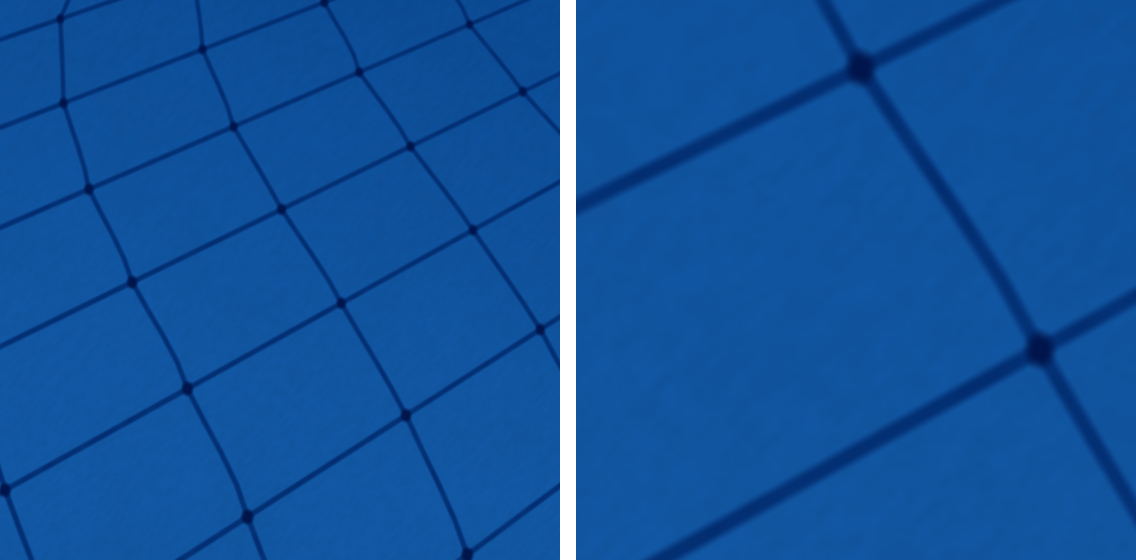
Left: the whole. Right: its middle third, enlarged.
Reproduce this pattern procedurally as a three.js fragment shader.

```glsl
// A dark knotted net hanging in front of a blue plaster wall, seen at a slant.
// Knots are a grid bent by a cubic sag and divided by perspective depth;
// strands are distances to the segments and slack curves between knots.
varying vec2 vUv;

const vec3 WALL_DIM = vec3(0.043, 0.292, 0.580);
const vec3 WALL_LIT = vec3(0.068, 0.338, 0.633);
const vec3 CORD = vec3(0.008, 0.175, 0.440);
const vec3 KNOT = vec3(0.000, 0.070, 0.280);
const float CORD_RADIUS = 0.0044;
const float KNOT_RADIUS = 0.0092;
const float SOFTNESS = 0.0032;
const int WARP_STEPS = 4;

float hash(vec2 p) {
  vec3 q = fract(p.xyx * vec3(0.1031, 0.1030, 0.0973));
  q += dot(q, q.yzx + 33.33);
  return fract((q.x + q.y) * q.z);
}

float noise(vec2 p) {
  vec2 cell = floor(p);
  vec2 f = fract(p);
  f = f * f * (3.0 - 2.0 * f);
  float low = mix(hash(cell), hash(cell + vec2(1.0, 0.0)), f.x);
  float high = mix(hash(cell + vec2(0.0, 1.0)), hash(cell + 1.0), f.x);
  return mix(low, high, f.y);
}

// Perspective divisor: grows toward the far upper right.
float depthAt(vec2 grid) {
  return 1.0 + dot(grid, vec2(0.0795, -0.06));
}

// Canvas position of a knot; grid.x counts columns, grid.y rows downward.
vec2 knotAt(vec2 grid) {
  float k = grid.y;
  float drift = k * (0.0898 + k * (0.0055 - 0.00254 * k));
  float drop = k * (0.176 + k * (0.0013 + 0.00143 * k));
  vec2 plane = vec2(0.288 * grid.x + drift, 0.1405 * grid.x - drop);
  return vec2(0.236, 0.496) + plane / depthAt(grid);
}

float segmentDistance(vec2 p, vec2 a, vec2 b) {
  vec2 ab = b - a;
  float t = clamp(dot(p - a, ab) / dot(ab, ab), 0.0, 1.0);
  return length(p - a - ab * t);
}

// Sideways slack swells toward the lower end of a warp strand.
vec2 slackPoint(vec2 a, vec2 b, float slack, float t) {
  return mix(a, b, t) + vec2(slack * t * t * (1.0 - t), 0.0);
}

float warpDistance(vec2 p, vec2 a, vec2 b, float slack) {
  float nearest = 1.0;
  vec2 previous = a;
  for (int s = 1; s <= WARP_STEPS; s++) {
    vec2 next = slackPoint(a, b, slack, float(s) / float(WARP_STEPS));
    nearest = min(nearest, segmentDistance(p, previous, next));
    previous = next;
  }
  return nearest;
}

float coverage(float dist, float radius, float softness) {
  return 1.0 - smoothstep(radius - softness, radius + softness, dist);
}

// Painted plaster: a slanted light falloff, faint blotches and diagonal grain.
vec3 wallColour(vec2 p) {
  float light = smoothstep(-0.15, 0.95, 1.12 - p.y - 0.22 * (p.x - 0.5));
  vec2 slanted = vec2(p.x + p.y, p.y - p.x);
  float blotch = noise(p * 9.0) - 0.5;
  float grain = noise(slanted * vec2(45.0, 110.0)) - 0.5;
  float speck = noise(p * 190.0) - 0.5;
  vec3 wall = mix(WALL_DIM, WALL_LIT, light);
  return wall * (1.0 + 0.02 * blotch + 0.035 * grain + 0.02 * speck);
}

void main() {
  vec2 p = vUv;
  float cord = 0.0;
  float knot = 0.0;

  for (int i = -2; i <= 3; i++) {
    for (int k = -4; k <= 3; k++) {
      vec2 grid = vec2(float(i), float(k));
      vec2 here = knotAt(grid);
      vec2 right = knotAt(grid + vec2(1.0, 0.0));
      vec2 below = knotAt(grid + vec2(0.0, 1.0));
      float scale = 1.0 / depthAt(grid);
      float variation = hash(grid + 17.0);

      float weft = segmentDistance(p, here, right);
      float warp = warpDistance(p, here, below, 0.06 * variation);
      float radius = CORD_RADIUS * mix(1.0, scale, 0.7);
      cord = max(cord, coverage(min(weft, warp), radius, SOFTNESS));

      // Knots are slightly taller than wide and vary in size.
      float knotDistance = length((p - here) * vec2(1.1, 0.9));
      float size = KNOT_RADIUS * scale * mix(0.9, 1.1, variation);
      knot = max(knot, coverage(knotDistance, size, 1.4 * SOFTNESS));
    }
  }

  vec3 colour = mix(wallColour(p), CORD, cord * mix(0.85, 1.0, noise(p * 60.0)));
  colour = mix(colour, KNOT, 0.9 * knot);
  gl_FragColor = vec4(colour, 1.0);
}
```
